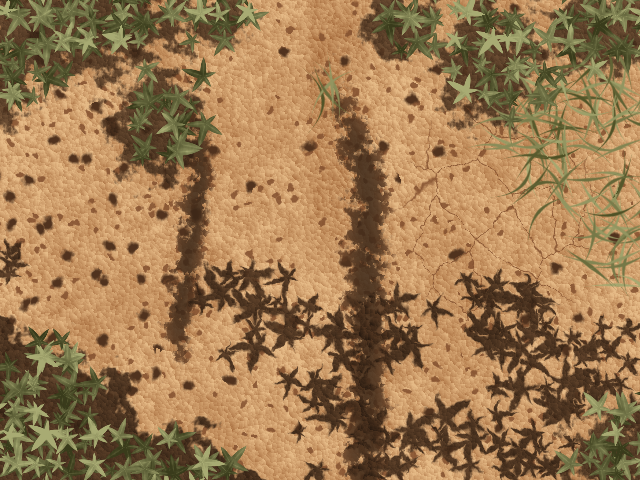
This texture is drawn by a Shadertoy shader. Its source:

```glsl
// Sunlit rutted clay seen from above, with palmate leaves, grass and cast leaf shadows.
#define DARK vec3(0.23, 0.15, 0.09)
#define BROWN vec3(0.51, 0.31, 0.18)
#define CLAY vec3(0.73, 0.52, 0.33)
#define PALE vec3(0.86, 0.68, 0.48)
#define LEAF_DARK vec3(0.30, 0.31, 0.14)
#define LEAF_LIT vec3(0.66, 0.67, 0.45)
#define LIGHT vec2(0.75, 0.66)
#define LEAF_CELL 0.055
#define SHADE_CELL 0.08
#define BLADE_CELL 0.06
#define TAU 6.28319
const int LEAF = 0, SHADE = 1, GRASS = 2;

vec2 hash2(vec2 c) {
    return fract(sin(vec2(dot(c, vec2(127.1, 311.7)), dot(c, vec2(269.5, 183.3)))) * 43758.5);
}
// Layered, rotated sines, roughly -1..1
float waves(vec2 p) {
    float sum = 0.0, amp = 0.5;
    for (int i = 0; i < 5; i++, amp *= 0.6) {
        sum += amp * sin(p.x + sin(p.y * 1.3 + float(i))) * cos(p.y);
        p = mat2(1.5, 1.1, -1.1, 1.5) * p + 3.0;
    }
    return sum;
}
// Cellular noise: nearest distance, border gap, slope to the light, cell id
vec4 cells(vec2 p) {
    vec4 r = vec4(9.0, 9.0, 0.0, 0.0);
    for (int i = 0; i < 9; i++) {
        vec2 c = floor(p) + vec2(i % 3 - 1, i / 3 - 1);
        vec2 away = p - c - hash2(c);
        float d = length(away);
        if (d < r.x) r = vec4(d, r.x, dot(away, LIGHT), hash2(c + 7.0).x);
        else r.y = min(r.y, d);
    }
    return r - vec4(0.0, r.x, 0.0, 0.0);
}
// Elliptical bed: 1 at its centre, 0 on its rim
float bed(vec2 p, float x, float y, float rx, float ry) {
    return 1.0 - length((p - vec2(x, y)) / vec2(rx, ry));
}
float beds(vec2 p, int kind) {
    float a, b;
    if (kind == LEAF) {
        a = max(bed(p, 0.14, 0.97, 0.32, 0.15), bed(p, 0.34, 0.76, 0.11, 0.14));
        a = max(a, max(bed(p, 0.47, 0.97, 0.09, 0.06), bed(p, 0.02, 0.84, 0.08, 0.10)));
        a = max(a, max(bed(p, 0.85, 0.96, 0.09, 0.08), bed(p, 1.04, 0.88, 0.13, 0.15)));
        b = max(bed(p, 0.08, 0.12, 0.19, 0.18), bed(p, 0.37, 0.02, 0.16, 0.07));
        b = max(b, max(bed(p, 0.10, 0.24, 0.10, 0.07), bed(p, 1.31, 0.06, 0.13, 0.13)));
        return max(max(a, b), bed(p, 1.27, 0.95, 0.15, 0.10));
    }
    if (kind == SHADE) {
        a = max(bed(p, 0.54, 0.35, 0.13, 0.12), bed(p, 0.70, 0.22, 0.11, 0.19));
        a = max(a, max(bed(p, 0.86, 0.30, 0.10, 0.09), bed(p, 1.07, 0.32, 0.14, 0.13)));
        b = max(bed(p, 1.19, 0.22, 0.20, 0.17), bed(p, 0.80, 0.07, 0.25, 0.11));
        return max(max(a, b), max(bed(p, 1.06, 0.07, 0.22, 0.10), bed(p, 0.02, 0.41, 0.06, 0.07)));
    }
    a = max(bed(p, 1.14, 0.70, 0.11, 0.15), bed(p, 1.25, 0.79, 0.14, 0.11));
    return max(a, max(bed(p, 1.28, 0.52, 0.09, 0.14), bed(p, 0.685, 0.80, 0.05, 0.05)));
}
// Five-lobed leaf: coverage and midrib
vec2 leaf(vec2 q, float size, float soft) {
    float a = atan(q.y, q.x), lobe = abs(2.0 * fract(a * 5.0 / TAU) - 1.0);
    float rim = mix(0.5, 0.95, size) * mix(0.3, 1.0, lobe * lobe) * (0.75 + 0.25 * cos(a));
    return vec2(smoothstep(soft, -soft, length(q) - rim), pow(lobe, 6.0));
}
// Bent tapering blade: coverage and bend
vec2 blade(vec2 q, float bend, float soft) {
    float d = abs(q.x - (bend - 0.5) * q.y * q.y) - 0.06 * (1.0 - abs(q.y) / 0.9);
    return vec2(smoothstep(soft, -soft, d), bend);
}
// Jittered plants kept inside their beds: coverage, tone, midrib
vec3 scatter(vec2 p, float cell, float seed, int kind) {
    vec3 best = vec3(0.0);
    float soft = kind == SHADE ? 0.1 : 1.0 / (iResolution.y * cell);
    for (int i = 0; i < 9; i++) {
        vec2 c = floor(p / cell) + vec2(i % 3 - 1, i / 3 - 1);
        vec2 h = hash2(c + seed), k = hash2(c + seed + 41.0), centre = (c + 0.2 + 0.6 * h) * cell;
        if (k.x * 0.6 > beds(centre, kind) + 0.06) continue;
        float s = sin(TAU * k.y), co = cos(TAU * k.y);
        vec2 q = mat2(co, s, -s, co) * (p - centre) / cell;
        vec2 plant = kind == GRASS ? blade(q, h.x, soft) : leaf(q, h.x, soft);
        if (plant.x > best.x) best = vec3(plant.x, h.y, plant.y);
    }
    return best;
}
void mainImage(out vec4 fragColor, in vec2 fragCoord) {
    vec2 p = fragCoord / iResolution.y;
    float broad = waves(p * 9.0), ragged = waves(p * 60.0);
    vec2 bent = p + 0.009 * vec2(ragged, waves(p * 55.0 + 9.0));
    // Two crumbly ruts
    float leftLine = 0.395 + 0.02 * sin(p.y * 9.0 + 2.0), rightLine = 0.765 - 0.08 * smoothstep(0.6, 0.9, p.y);
    float rut = smoothstep(0.06, 0.0, abs(bent.x - leftLine)) * smoothstep(0.15, 0.35, p.y) * smoothstep(0.85, 0.68, p.y);
    rut = max(rut, smoothstep(0.09, 0.0, abs(bent.x - rightLine)) * smoothstep(1.0, 0.65, p.y));
    float rough = clamp(0.4 + 0.6 * rut + 0.3 * broad, 0.0, 1.0);
    // Grains, clods and pits
    vec4 grain = cells(p * 130.0), clod = cells(bent * 60.0), pit = cells(bent * 19.0), hole = cells(bent * 45.0 + 5.0);
    float track = smoothstep(0.63, 0.66, bent.x) * smoothstep(0.80, 0.70, p.x) * smoothstep(0.45, 0.6, p.y);
    float tone = 0.62 + 0.45 * broad + 0.5 * grain.z + 0.6 * (grain.w - 0.5) + rough * clod.z + 0.3 * ragged - 0.5 * track;
    vec3 col = mix(CLAY, PALE, clamp(tone, -0.7, 1.3));
    col = mix(col, BROWN, 0.85 * smoothstep(0.35, 0.2, hole.x) * step(hole.w, 0.08 + 0.5 * rough * rough));
    float pitted = 0.1 + 0.25 * smoothstep(0.4, 0.3, p.x) + 0.3 * rut;
    col = mix(col, mix(BROWN, DARK, 0.7), smoothstep(0.3, 0.12, pit.x) * step(pit.w, pitted));
    col = mix(col, mix(BROWN, DARK, rut), 0.85 * smoothstep(0.45, 0.8, rut + 0.5 * ragged + 0.3 * (grain.w - 0.6)));
    // Drying cracks
    float crack = smoothstep(0.025, 0.0, cells(bent * 9.0).y) * smoothstep(0.0, 0.3, bed(p, 1.04, 0.55, 0.24, 0.30));
    col = mix(col, BROWN, 0.85 * crack);
    // Cast shadows
    float shade = 0.9 * smoothstep(0.0, 0.3, beds(p + LIGHT * 0.025, LEAF) + 0.5 * ragged - 0.08);
    shade = max(shade, smoothstep(-0.01, 0.02, 0.35 - 0.68 * p.x - p.y + 0.11 * waves(p * 28.0)));
    for (int i = 0; i < 2; i++)
        shade = max(shade, scatter(bent, SHADE_CELL * (1.0 - 0.3 * float(i)), 13.0 + 29.0 * float(i), SHADE).x);
    col = mix(col, DARK * (0.8 + 0.4 * clamp(tone, -0.5, 1.3)), 0.9 * shade);
    // Grass, then leaves from the lowest layer up
    for (int i = 0; i < 5; i++) {
        vec3 g = scatter(p, BLADE_CELL, 5.0 + 17.0 * float(i), GRASS);
        col = mix(col, mix(LEAF_DARK, LEAF_LIT, g.y), g.x);
    }
    for (int i = 0; i < 3; i++) {
        vec3 l = scatter(p, LEAF_CELL, 71.0 + 23.0 * float(i), LEAF);
        float lit = l.y * (0.4 + 0.4 * float(i)) + 0.25 * l.z + 0.3 * ragged;
        col = mix(col, mix(LEAF_DARK * 0.75, LEAF_LIT, clamp(lit, 0.0, 1.0)), l.x);
    }
    fragColor = vec4(clamp(col, 0.0, 1.0), 1.0);
}
```
